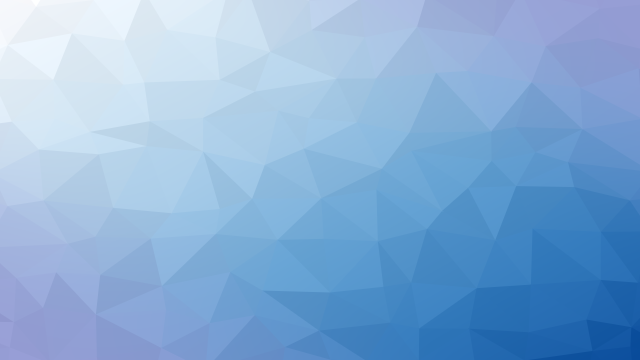
Give the GLSL for this background, as a WebGL 2 fragment shader.

```glsl
#version 300 es
precision highp float;
// Low-poly facets over a diagonal gradient from white to deep blue.
// A jittered lattice is cut into triangles along each cell's better diagonal;
// every facet blends its centroid colour, the local colour and a small tint.

#define GRID vec2(12.0, 9.0)   // lattice cells across the canvas
#define JITTER 0.35            // vertex displacement, in cells
#define FLATNESS 0.65          // 0 = smooth gradient, 1 = flat facets
#define TINT 0.022             // random brightness per facet
#define VIOLET vec3(0.58, 0.60, 0.82)
#define VIOLET_AMOUNT 0.95

uniform vec2 u_resolution;
out vec4 fragColor;

const vec3 RAMP[6] = vec3[6](
    vec3(0.99, 0.99, 1.00), vec3(0.83, 0.90, 0.95), vec3(0.65, 0.79, 0.90),
    vec3(0.39, 0.63, 0.82), vec3(0.19, 0.47, 0.73), vec3(0.04, 0.30, 0.61));

vec2 hash2(vec2 p) {
    vec3 q = fract(p.xyx * vec3(0.1031, 0.1030, 0.0973));
    q += dot(q, q.yzx + 33.33);
    return fract((q.xx + q.yz) * q.zy);
}

float cross2(vec2 a, vec2 b) { return a.x * b.y - a.y * b.x; }

// Lattice vertex, in units of canvas height
vec2 vertex(vec2 id, vec2 canvas) {
    vec2 offset = (hash2(id + 17.0) * 2.0 - 1.0) * JITTER;
    return (id + offset) / GRID * canvas;
}

// Diagonal ramp, turning violet towards the two off-axis corners
vec3 gradient(vec2 uv) {
    float along = 0.5 * (uv.x + 1.0 - uv.y);
    float side = abs(uv.x + uv.y - 1.0);
    vec3 color = RAMP[0];
    for (int i = 0; i < 5; i++)
        color = mix(color, RAMP[i + 1], clamp(along * 5.0 - float(i), 0.0, 1.0));
    return mix(color, VIOLET, VIOLET_AMOUNT * smoothstep(0.25, 1.0, side));
}

// Inner distance to one edge of a counter-clockwise triangle
float edge(vec2 p, vec2 a, vec2 b) { return cross2(normalize(b - a), p - a); }

// Facet colour, weighted by its pixel coverage in alpha
vec4 facet(vec2 p, vec2 a, vec2 b, vec2 c, vec2 canvas, float seed) {
    float inside = min(edge(p, a, b), min(edge(p, b, c), edge(p, c, a)));
    float coverage = clamp(inside * u_resolution.y + 0.5, 0.0, 1.0);
    vec3 flatColor = gradient((a + b + c) / 3.0 / canvas);
    vec3 color = mix(gradient(p / canvas), flatColor, FLATNESS);
    color += TINT * (seed * 2.0 - 1.0);
    return vec4(color, 1.0) * coverage;
}

void main() {
    vec2 canvas = vec2(u_resolution.x / u_resolution.y, 1.0);
    vec2 p = gl_FragCoord.xy / u_resolution.y;
    vec2 home = floor(p / canvas * GRID);
    vec4 sum = vec4(0.0);

    for (int j = -1; j <= 1; j++)
    for (int i = -1; i <= 1; i++) {
        vec2 id = home + vec2(i, j);
        vec2 a = vertex(id, canvas);
        vec2 b = vertex(id + vec2(1.0, 0.0), canvas);
        vec2 c = vertex(id + vec2(1.0, 1.0), canvas);
        vec2 d = vertex(id + vec2(0.0, 1.0), canvas);
        vec2 seed = hash2(id + 71.0);

        // Delaunay choice: sine of the summed angles at a and c
        float angles = cross2(b - a, d - a) * dot(d - c, b - c)
                     + dot(b - a, d - a) * cross2(d - c, b - c);
        if (angles < 0.0) {
            sum += facet(p, a, b, c, canvas, seed.x);
            sum += facet(p, a, c, d, canvas, seed.y);
        } else {
            sum += facet(p, a, b, d, canvas, seed.x);
            sum += facet(p, b, c, d, canvas, seed.y);
        }
    }
    vec3 color = sum.a > 0.001 ? sum.rgb / sum.a : gradient(p / canvas);
    fragColor = vec4(clamp(color, 0.0, 1.0), 1.0);
}
```
